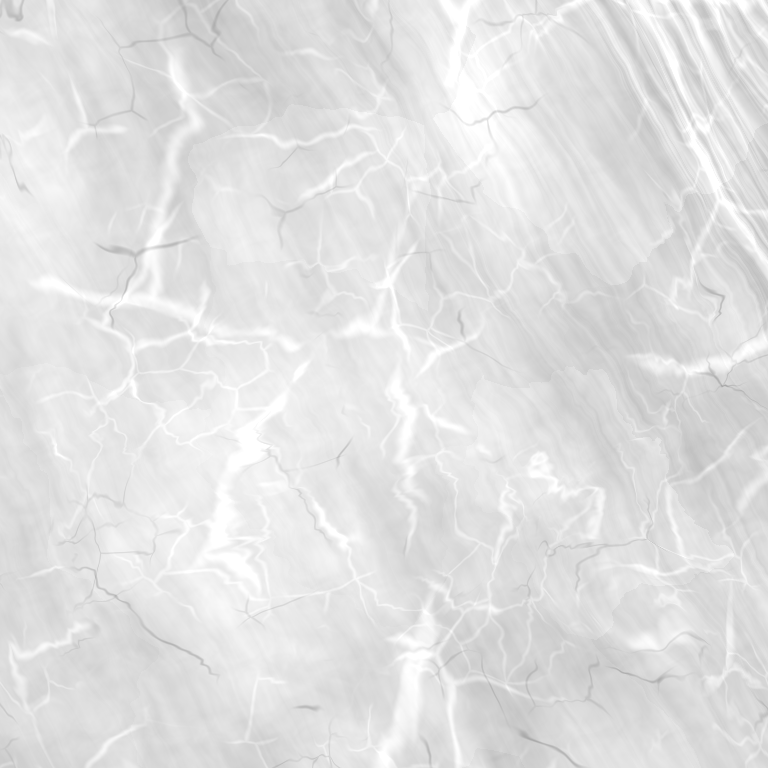
Give the GLSL for this texture, as a WebGL 2 fragment shader.

```glsl
#version 300 es
precision highp float;

uniform vec2 u_resolution;
out vec4 fragColor;

const mat2 TURN = mat2(0.8, 0.6, -0.6, 0.8);

vec2 hash2(vec2 cell) {
    vec3 q = fract(cell.xyx * vec3(0.1031, 0.1030, 0.0973));
    q += dot(q, q.yzx + 33.33);
    return fract((q.xx + q.yz) * q.zy);
}

// Layered sines, folded and turned at every octave; centred on zero.
float clouds(vec2 p, int octaves) {
    float sum = 0.0;
    float amp = 0.5;
    for (int i = 0; i < octaves; i++) {
        p = TURN * p + 0.7 * sin(p.yx * 0.8 + float(i) * 1.7);
        sum += amp * sin(p.x + sin(p.y * 1.1)) * sin(p.y + 1.2 * sin(p.x * 0.7));
        p *= 1.9;
        amp *= 0.55;
    }
    return sum;
}

// Cellular noise: x = distance to the nearest cell border, y = cell value.
vec2 cells(vec2 p) {
    vec2 base = floor(p);
    vec2 f = p - base;
    vec2 nearCell = vec2(0.0);
    vec2 nearOffset = vec2(0.0);
    float nearest = 9.0;
    for (int y = -1; y <= 1; y++) {
        for (int x = -1; x <= 1; x++) {
            vec2 cell = vec2(x, y);
            vec2 offset = cell + hash2(base + cell) - f;
            float d = dot(offset, offset);
            if (d < nearest) {
                nearest = d;
                nearCell = cell;
                nearOffset = offset;
            }
        }
    }
    float border = 9.0;
    for (int y = -2; y <= 2; y++) {
        for (int x = -2; x <= 2; x++) {
            vec2 cell = nearCell + vec2(x, y);
            vec2 offset = cell + hash2(base + cell) - f;
            vec2 span = offset - nearOffset;
            if (dot(span, span) > 0.0001) {
                border = min(border, dot(0.5 * (nearOffset + offset), normalize(span)));
            }
        }
    }
    return vec2(border, hash2(base + nearCell + 7.0).x);
}

// Line along cell borders; width is in canvas units.
float vein(vec2 p, float scale, float width) {
    return 1.0 - smoothstep(0.0, width, cells(p * scale).x / scale);
}

// Patches in which a layer shows; a higher threshold makes it rarer.
float patches(vec2 p, float scale, float threshold) {
    return smoothstep(threshold, threshold + 0.35, clouds(p * scale, 3));
}

float glow(vec2 p, vec2 centre, float radius) {
    vec2 d = (p - centre) / radius;
    return exp(-dot(d, d));
}

void main() {
    vec2 p = gl_FragCoord.xy / min(u_resolution.x, u_resolution.y);

    // Ragged domain, and axes across and along the diagonal bedding
    vec2 ragged = p + 0.06 * vec2(clouds(p * 9.0, 5), clouds(p * 9.0 + 40.0, 5));
    vec2 bent = mix(p, ragged, 0.35);
    vec2 bed = vec2(dot(bent, vec2(0.87, 0.5)), dot(bent, vec2(0.5, -0.87)));
    vec2 bedRagged = vec2(dot(ragged, vec2(0.87, 0.5)), dot(ragged, vec2(0.5, -0.87)));

    // Soft body tone
    float tone = 0.872;
    tone += 0.06 * clouds(ragged * 6.0 + 3.0, 5);
    tone += 0.06 * clouds(bed * vec2(22.0, 8.0) + 11.0, 5);
    tone += 0.02 * clouds(p * 85.0, 3);
    tone += 0.04 * (cells(bedRagged * vec2(5.0, 3.5)).y - 0.5);

    // Broad light and shade
    tone += 0.09 * glow(ragged, vec2(0.04, 0.76), 0.15);
    tone += 0.08 * glow(ragged, vec2(0.28, 0.38), 0.17);
    tone += 0.09 * glow(ragged, vec2(0.61, 0.92), 0.11);
    tone -= 0.03 * glow(ragged, vec2(0.62, 0.22), 0.25);

    // Bedding streaks, strongest in the upper right corner
    float corner = smoothstep(1.10, 1.20, bed.x);
    float slope = smoothstep(0.65, 0.95, bed.x);
    float streaks = clouds(bed * vec2(150.0, 6.0), 4);
    tone += streaks * (0.02 + 0.025 * slope + 0.13 * corner);

    // Pale veins, from broad to hair-thin
    float broad = patches(p + 2.0, 9.0, -0.15);
    float medium = patches(p + 5.0, 11.0, -0.05);
    float fine = patches(p + 8.0, 14.0, -0.1);
    tone += 0.11 * broad * vein(ragged + 1.7, 2.6, 0.005 + 0.012 * broad);
    tone += 0.09 * medium * vein(bedRagged + 4.2, 6.5, 0.003 + 0.006 * medium);
    tone += 0.055 * fine * vein(bedRagged * vec2(1.0, 0.8) + 9.1, 15.0, 0.004);

    // Dark cracks
    tone -= 0.14 * patches(p + 13.0, 10.0, 0.1) * vein(ragged + 6.3, 3.5, 0.0035);
    tone -= 0.08 * patches(p + 17.0, 13.0, 0.1) * vein(bedRagged + 2.4, 10.0, 0.003);

    fragColor = vec4(vec3(clamp(tone, 0.6, 1.0)), 1.0);
}
```
